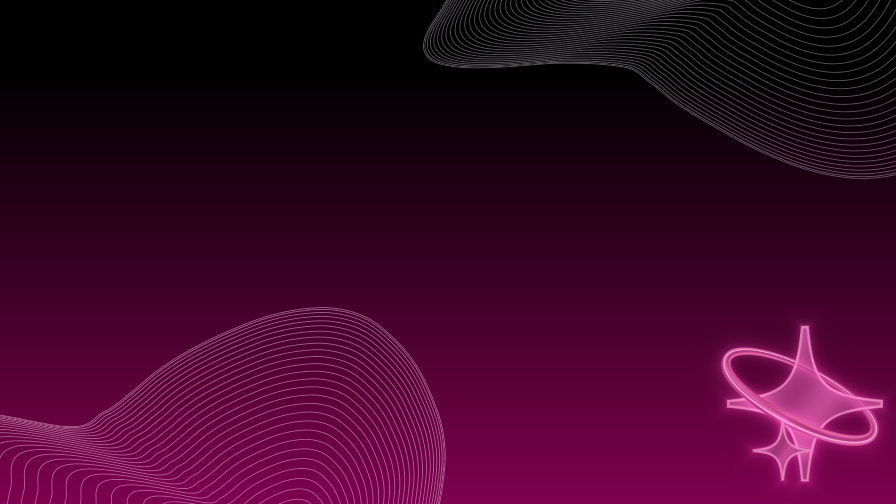
A Shadertoy shader for this background:

```glsl
// A black to magenta gradient with two nested families of wavy contour lines
// and a glossy ringed star. Each family scales one smooth polar outline toward
// its centre; the star and the ring are approximate distance functions.

const int KNOTS = 23;
const float KNOT_STEP = radians(8.0);
const float GRID = 1.0 / 432.0;   // knot radii in canvas heights

const vec3 MAGENTA = vec3(0.49, 0.005, 0.305);
const vec3 PINK = vec3(0.86, 0.36, 0.66);
const vec3 BLUSH = vec3(1.0, 0.74, 0.87);
const vec3 PLUM = vec3(0.56, 0.17, 0.41);

// Outline radii, one per angle step
const float HILL[KNOTS] = float[](112., 120., 131., 142., 155., 167., 178., 190.,
    200., 208., 209., 205., 200., 195., 192., 191., 191., 192., 199., 223., 345., 350., 350.);
const float DRAPE[KNOTS] = float[](270., 312., 333., 232., 184., 173., 170., 168.,
    168., 171., 176., 183., 191., 199., 205., 208., 208., 206., 204., 202., 200., 200., 200.);

mat2 rotation(float a) {
    float c = cos(a), s = sin(a);
    return mat2(c, s, -s, c);
}

// Cubic interpolation through the outline radii
float outlineRadius(float knots[KNOTS], float angle) {
    float k = clamp(angle / KNOT_STEP, 0.0, float(KNOTS) - 1.001);
    int i = int(k);
    float t = fract(k);
    float a = knots[max(i - 1, 0)], b = knots[i];
    float c = knots[i + 1], d = knots[min(i + 2, KNOTS - 1)];
    float r = b + 0.5 * t * (c - a + t * (2.0 * a - 5.0 * b + 4.0 * c - d
            + t * (3.0 * (b - c) + d - a)));
    return r * GRID;
}

// Coverage of a thin line, from a field value and its change per pixel
float hairline(float value, float slope) {
    float halfWidth = 0.0008 * iResolution.y;
    return clamp(halfWidth + 0.5 - abs(value) / max(slope, 1e-5), 0.0, 1.0);
}

float slopeOf(float f) {
    return length(vec2(dFdx(f), dFdy(f)));
}

// Nested outlines; pinch below 1 gathers the lines near the first angles
float contours(vec2 q, float knots[KNOTS], float pinch) {
    float angle = atan(q.y, q.x);
    float spread = mix(pinch, 1.0, smoothstep(radians(8.0), radians(26.0), angle));
    float depth = (1.0 - length(q) / outlineRadius(knots, angle)) / spread;
    float level = 30.5 * pow(max(depth, 1e-5), 0.7);
    float inner = hairline(fract(level - 0.5) - 0.5, slopeOf(level));
    float outer = hairline(depth, slopeOf(depth));
    return max(outer, inner * step(0.5, level));
}

// Four-pointed star with concave hyperbolic sides
float starDistance(vec2 p, float size) {
    vec2 q = abs(p) / size;
    vec2 h = q + 0.04;
    float side = (h.x * h.y - 0.095) / length(h);
    return max(side, max(q.x, q.y) - 1.0) * size;
}

float ellipseDistance(vec2 p, vec2 radii) {
    float f = length(p / radii);
    return f * (f - 1.0) / max(length(p / (radii * radii)), 1e-4);
}

float fillMask(float d) {
    return clamp(0.5 - d * iResolution.y, 0.0, 1.0);
}

// Translucent star body with a light rim and a soft halo
vec3 paintStar(vec3 base, vec2 p, float size) {
    float d = starDistance(p, size);
    base += PINK * 0.22 * exp(-max(d, 0.0) * 110.0);
    float sheen = 0.5 + 0.5 * sin((p.x - 0.7 * p.y) / size * 7.0);
    vec3 body = mix(PLUM, PINK, 0.25 + 0.5 * sheen);
    float rim = smoothstep(0.0045, 0.0, abs(d + 0.003));
    body = mix(body, mix(PINK, BLUSH, 0.5), rim);
    return mix(base, body, 0.88 * fillMask(d));
}

// Glossy tilted ring, thicker on the near side, passing behind the star
vec3 paintRing(vec3 base, vec2 p, vec2 radii, float cover) {
    float d = ellipseDistance(p, radii);
    float turn = atan(p.y / radii.y, p.x / radii.x);
    float near = 0.5 - 0.5 * sin(turn);
    float halfWidth = mix(0.006, 0.0115, near);
    float across = d / halfWidth;
    base += PINK * 0.2 * exp(-max(abs(d) - halfWidth, 0.0) * 100.0);
    float gloss = 0.5 + 0.5 * sin(across * 4.5 + 2.0 * sin(turn * 2.0));
    vec3 tube = mix(vec3(0.70, 0.20, 0.50), PINK, gloss);
    tube = mix(tube, BLUSH, 0.75 * smoothstep(0.3, 0.0, abs(across - 0.45)));
    tube = mix(tube, vec3(0.93, 0.48, 0.53), 0.5 * smoothstep(0.3, 0.0, abs(across + 0.6)));
    float hidden = cover * smoothstep(0.5, 0.3, near);
    return mix(base, tube, fillMask(abs(d) - halfWidth) * (1.0 - 0.7 * hidden));
}

void mainImage(out vec4 fragColor, in vec2 fragCoord) {
    vec2 p = fragCoord / iResolution.y;

    // Background
    vec3 color = MAGENTA * clamp((0.845 - p.y) / 0.845, 0.0, 1.0);

    // Contour lines
    float hill = contours(p - vec2(0.579, -0.088), HILL, 1.0);
    float drape = contours(vec2(1.597, 1.093) - p, DRAPE, 0.35);
    color = mix(color, vec3(0.90, 0.66, 0.82), 0.6 * hill);
    color = mix(color, vec3(0.74, 0.70, 0.74), 0.5 * drape);

    // Ringed star and its small companion
    vec2 starPoint = p - vec2(1.597, 0.199);
    color = paintStar(color, starPoint, 0.155);
    vec2 ringPoint = rotation(radians(27.0)) * (p - vec2(1.588, 0.215));
    color = paintRing(color, ringPoint, vec2(0.163, 0.054), fillMask(starDistance(starPoint, 0.155)));
    color = paintStar(color, p - vec2(1.553, 0.106), 0.060);

    fragColor = vec4(clamp(color, 0.0, 1.0), 1.0);
}
```
